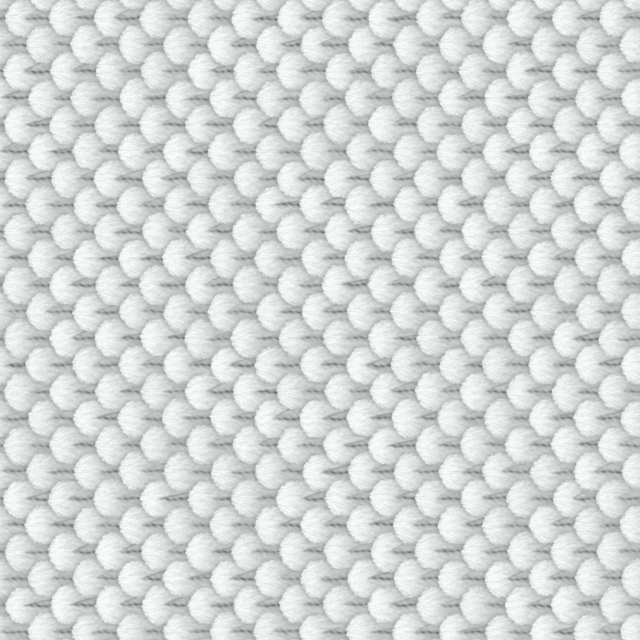
Reproduce this texture procedurally as a three.js fragment shader.

```glsl
// Pale woollen knit: sideways V-shaped stitches in staggered rows, 14 across and 24 down.
varying vec2 vUv;

const vec2 REPEATS = vec2(14.0, 24.0);
const vec2 PHASE = vec2(0.10, 0.31);
const float ASPECT = 24.0 / 14.0;            // stitch pitch measured in row heights
const vec2 NOSE_RADII = vec2(0.72, 0.70);
const vec3 SHADOW_GREY = vec3(0.40, 0.41, 0.41);
const vec3 WOOL_WHITE = vec3(0.965, 0.98, 0.975);

float hash(vec2 p) {
  vec3 a = fract(vec3(p.xyx) * 0.1031);
  a += dot(a, a.yzx + 33.33);
  return fract((a.x + a.y) * a.z);
}

vec2 hash2(vec2 p) {
  return vec2(hash(p), hash(p + 57.3));
}

// Distance to the nearest scattered point
float cellular(vec2 p) {
  vec2 cell = floor(p);
  float nearest = 2.0;
  for (int j = -1; j <= 1; j++) {
    for (int i = -1; i <= 1; i++) {
      vec2 c = cell + vec2(float(i), float(j));
      nearest = min(nearest, length(c + hash2(c) - p));
    }
  }
  return nearest;
}

// Layered sines that fan out from the nose like twisted yarn
float strands(vec2 q, float seed) {
  float fan = q.y / (0.55 + max(q.x, 0.0));
  float bend = 1.2 * sin(q.x * 5.0 + seed * 9.0) + 0.7 * sin(q.x * 11.0 + q.y * 6.0);
  return 0.40 * sin(fan * 19.0 + bend + seed * 40.0)
       + 0.35 * sin(fan * 37.0 - bend * 1.6 + seed * 71.0)
       + 0.30 * sin(fan * 61.0 + q.x * 7.0 + bend * 1.5 + seed * 23.0);
}

// Blunt, slightly angular nose on the left, straight band to the right
float stitchDistance(vec2 q, vec2 radii) {
  vec2 p = abs(vec2(min(q.x - radii.x, 0.0), q.y) / radii);
  float facet = max(p.y, 0.87 * p.x + 0.5 * p.y);
  return (mix(length(p), facet, 0.35) - 1.0) * radii.x;
}

// Brightness inside one stitch
float stitchTone(vec2 q, float d, vec2 id, float fuzz) {
  float seed = hash(id + 3.7);
  float yarn = strands(q, seed);
  float tone = mix(0.955, 0.81, smoothstep(0.30, 1.30, q.x + 0.25 * abs(q.y)));
  tone -= 0.07 * smoothstep(-0.16, 0.02, d);
  tone += 0.03 * (seed - 0.5) + 0.036 * yarn;

  // Notch between the two legs, opened unevenly
  float start = mix(0.58, 0.88, hash(id + 11.1));
  float slope = q.y > 0.0 ? mix(0.12, 0.55, hash(id + 21.9))
                          : mix(0.10, 0.35, hash(id + 31.3));
  float opening = slope * (q.x - start);
  float inside = smoothstep(-0.05, 0.05, opening - abs(q.y))
               * smoothstep(start, start + 0.2, q.x);
  tone = mix(tone, 0.77 + 0.04 * yarn, 0.7 * inside);

  // Upper leg casts a thin crease along the notch
  float crease = exp(-pow((abs(q.y) - max(opening, 0.0)) / 0.045, 2.0));
  tone -= 0.12 * crease * smoothstep(start, start + 0.3, q.x) * step(0.0, q.y) * seed;

  // Soft central slit, broken by short crossing fibres
  float slitY = q.y + 0.02 * sin(q.x * 7.0 + seed * 20.0);
  float slit = 0.65 * exp(-pow(slitY / 0.05, 2.0)) + 0.35 * exp(-pow(slitY / 0.15, 2.0));
  float hatch = 0.85 + 0.25 * sin(q.x * 24.0 + q.y * 19.0 + seed * 50.0);
  tone -= slit * hatch * mix(0.21, 0.29, seed) * smoothstep(start - 0.15, start + 0.5, q.x);
  return tone + 0.08 * (0.5 - fuzz);
}

void main() {
  vec2 grid = vUv * REPEATS - PHASE;
  float halfColumn = floor(grid.x * 2.0);
  vec2 wool = grid * vec2(ASPECT, 1.0);
  float fuzz = mix(cellular(wool * vec2(3.0, 6.0)), cellular(wool * 8.0 + 40.0), 0.5);
  float tone = 0.78;

  // Paint left to right, so each nose overlaps the legs before it
  for (int i = -2; i <= 1; i++) {
    float column = halfColumn + float(i);
    float parity = 1.0 - mod(column, 2.0);
    float row = 2.0 * floor((grid.y - parity) * 0.5 + 0.5) + parity;
    vec2 id = mod(vec2(column, row), vec2(2.0 * REPEATS.x, REPEATS.y));

    vec2 jitter = (hash2(id) - 0.5) * vec2(0.14, 0.07);
    vec2 q = vec2((grid.x - column * 0.5) * ASPECT, grid.y - row) - jitter;
    vec2 radii = NOSE_RADII * (0.95 + 0.10 * hash2(id + 5.5));
    float d = stitchDistance(q, radii) + 0.10 * (fuzz - 0.5);

    tone *= 1.0 - 0.085 * smoothstep(0.20, 0.0, d);
    float cover = 1.0 - smoothstep(-0.045, 0.045, d);
    tone = mix(tone, stitchTone(q, d, id, fuzz), cover);
  }

  float light = (tone - SHADOW_GREY.g) / (WOOL_WHITE.g - SHADOW_GREY.g);
  gl_FragColor = vec4(mix(SHADOW_GREY, WOOL_WHITE, clamp(light, 0.0, 1.0)), 1.0);
}
```
